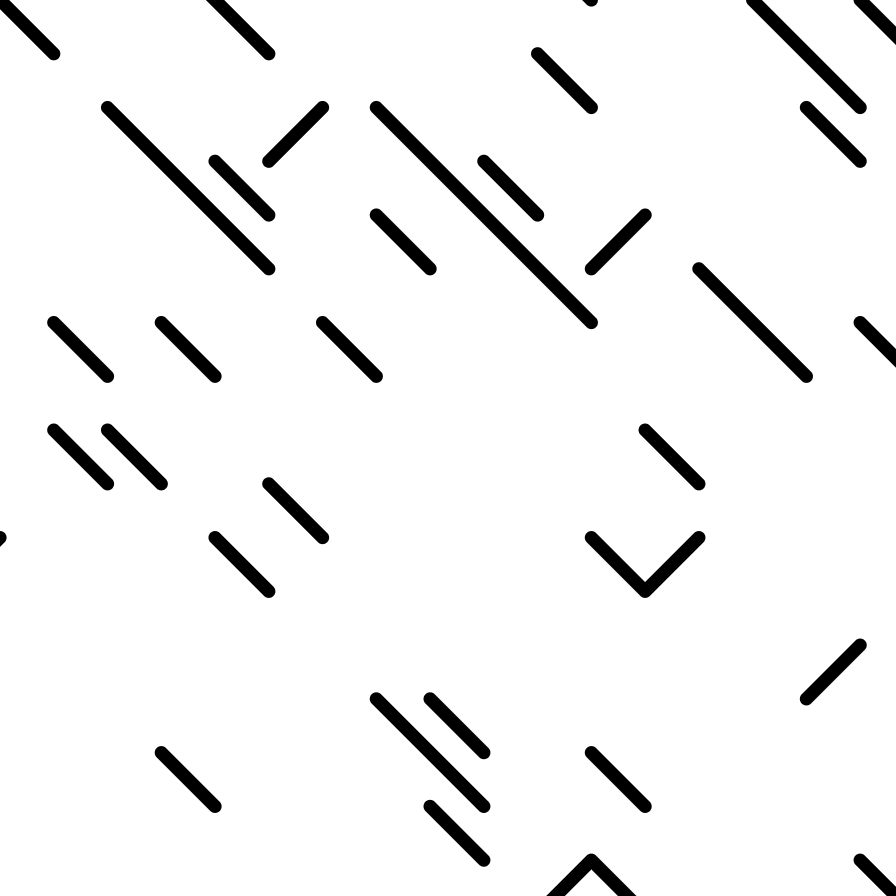
Write a WebGL 2 fragment shader that draws this pattern.

```glsl
#version 300 es
precision highp float;

uniform vec2 u_resolution;
out vec4 outColor;

// Integer hash: cell index to a value in 0..1
float cellHash(ivec2 cell) {
    uvec2 v = uvec2(cell + 64) * 1664525u + 1013904223u;
    v.x += v.y * 1664525u;
    v.y += v.x * 1664525u;
    v ^= v >> 16u;
    v.x += v.y * 1664525u;
    v.y += v.x * 1664525u;
    v ^= v >> 16u;
    return float(v.x >> 8u) / 16777216.0;
}

float segmentDistance(vec2 p, vec2 a, vec2 b) {
    vec2 ab = b - a;
    float t = clamp(dot(p - a, ab) / dot(ab, ab), 0.0, 1.0);
    return length(p - a - ab * t);
}

// Distance to the nearest diagonal stroke, in cells
float strokeDistance(vec2 p) {
    ivec2 home = ivec2(floor(p));
    float nearest = 1.0;
    // Round caps reach into neighbouring cells
    for (int y = -1; y <= 1; y++) {
        for (int x = -1; x <= 1; x++) {
            ivec2 cell = home + ivec2(x, y);
            float pick = cellHash(cell);
            if (pick > 0.18) continue;
            vec2 q = p - vec2(cell);
            // About two thirds fall to the right, the rest rise
            if (pick > 0.125) q.x = 1.0 - q.x;
            nearest = min(nearest, segmentDistance(q, vec2(0.0), vec2(1.0)));
        }
    }
    return nearest;
}

void main() {
    // Square grid anchored at the top left corner
    float side = min(u_resolution.x, u_resolution.y);
    float cellPixels = 0.06 * side;
    vec2 fromTop = vec2(gl_FragCoord.x, u_resolution.y - gl_FragCoord.y);
    float d = strokeDistance(fromTop / cellPixels);

    // Stroke with a one pixel soft edge
    float ink = clamp(0.5 - (d - 0.122) * cellPixels, 0.0, 1.0);
    vec3 paper = vec3(1.0);
    vec3 black = vec3(0.0);
    outColor = vec4(mix(paper, black, ink), 1.0);
}
```
